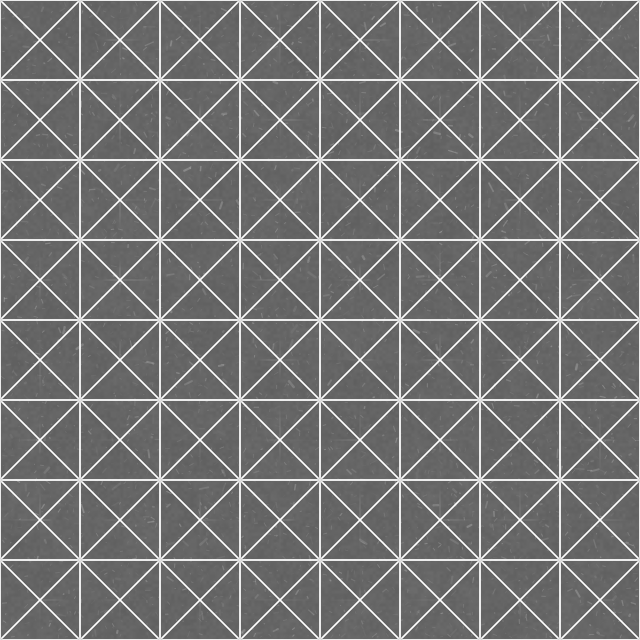
Reproduce this pattern procedurally as a Shadertoy shader.

```glsl
// Eight by eight square tiles, each crossed by both diagonals in white on worn grey.
// Distances to the borders and diagonals give the lines; wrapped value noise, hashed
// scratches and faint half-tile seams give the wear.

// Integer hash (PCG style), three values in 0..1
vec3 hash3(vec2 cell, float seed) {
    uvec3 v = uvec3(vec3(cell, seed)) * 1664525u + 1013904223u;
    v.x += v.y * v.z; v.y += v.z * v.x; v.z += v.x * v.y;
    v ^= v >> 16u;
    v.x += v.y * v.z; v.y += v.z * v.x; v.z += v.x * v.y;
    return vec3(v >> 8u) / 16777216.0;
}

// Value noise that wraps after a whole number of cells
float wrappedNoise(vec2 uv, float period) {
    vec2 q = uv * period, i = floor(q), f = q - i;
    f = f * f * (3.0 - 2.0 * f);
    float a = hash3(mod(i, period), period).x;
    float b = hash3(mod(i + vec2(1, 0), period), period).x;
    float c = hash3(mod(i + vec2(0, 1), period), period).x;
    float d = hash3(mod(i + vec2(1, 1), period), period).x;
    return mix(mix(a, b, f.x), mix(c, d, f.x), f.y);
}

// Share of a pixel covered by a stroke whose centre line is dist away
float stroke(float dist, float halfWidth, float pixel) {
    float h = 0.5 * pixel;
    return max(0.0, min(dist + h, halfWidth) - max(dist - h, -halfWidth)) / pixel;
}

float segmentDistance(vec2 q, vec2 dir, float halfLength) {
    return length(q - dir * clamp(dot(q, dir), -halfLength, halfLength));
}

// Short pale scratches, each kept inside its own grid cell
float scratches(vec2 uv, float count, float pixel) {
    vec2 q = uv * count, id = mod(floor(q), count);
    vec3 place = hash3(id, count + 1.0), look = hash3(id, count + 2.0);
    float angle = 6.2832 * place.z;
    vec2 offset = fract(q) - mix(vec2(0.35), vec2(0.65), place.xy);
    float d = segmentDistance(offset, vec2(cos(angle), sin(angle)), 0.25 * look.x);
    return stroke(d, mix(0.03, 0.07, look.z), pixel * count) * pow(look.y, 5.0);
}

// Faint seam running out from the tile centre, uneven on each side
float seam(float along, float across, vec2 tile, float seed, float pixel) {
    vec3 r = hash3(tile, seed + step(0.0, along));
    float fade = 1.0 - smoothstep(0.1, 0.15 + 0.35 * r.x, abs(along));
    return stroke(abs(across), 0.005, pixel) * fade * r.y * r.y;
}

void mainImage(out vec4 fragColor, in vec2 fragCoord) {
    const float TILES = 8.0;
    vec2 uv = fragCoord / iResolution.xy;
    float pixel = 1.0 / min(iResolution.x, iResolution.y);
    float tilePixel = pixel * TILES;
    vec2 tile = mod(floor(uv * TILES), TILES);
    vec2 c = fract(uv * TILES) - 0.5, a = abs(c);

    // Worn grey ground: half-tile tone, mottling and fine grain
    float grey = 0.396;
    grey += 0.010 * (hash3(mod(floor(uv * 2.0 * TILES), 2.0 * TILES), 3.0).x - 0.5);
    grey += 0.016 * (wrappedNoise(uv, 40.0) - 0.5);
    grey += 0.030 * (wrappedNoise(uv, 200.0) - 0.5);

    // Scratches in three sizes
    for (int i = 0; i < 3; i++)
        grey += 0.13 * scratches(uv, 36.0 + 23.0 * float(i), pixel);

    // Seams across the middle of each tile
    grey += 0.15 * seam(c.x, c.y, tile, 11.0, tilePixel);
    grey += 0.15 * seam(c.y, c.x, tile, 21.0, tilePixel);

    // White borders and diagonals, slightly dulled where eight lines meet
    float border = 0.5 - max(a.x, a.y);
    float diagonal = abs(a.x - a.y) * 0.70711;
    float line = stroke(min(border, diagonal), 0.011, tilePixel);
    float corner = length(0.5 - a);
    float white = 1.0 - 0.10 * (1.0 - smoothstep(0.015, 0.05, corner));

    fragColor = vec4(vec3(mix(grey, white, line)), 1.0);
}
```
